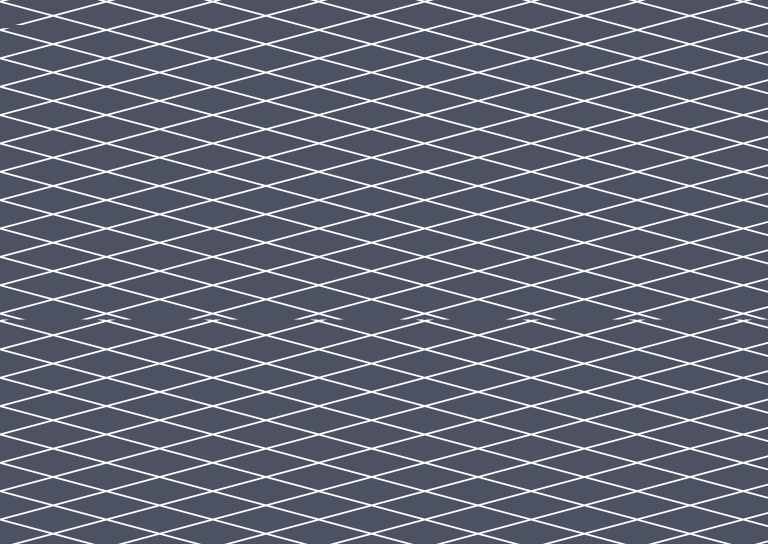
A WebGL 2 fragment shader for this pattern:

```glsl
#version 300 es
precision highp float;
// A slate field crossed by two families of thin white lines that form flat diamonds.
// The lattice is drawn inside a square-ish tile whose height is not a whole number
// of diamonds, so the lines break along each horizontal seam.

// Lengths are fractions of the canvas width; y is measured down from the top.
#define TILE vec2(0.41458, 0.41589)
#define DIAMOND vec2(0.13854, 0.03693)
#define FIRST_CROSSING vec2(0.0, 0.0021)
#define LINE_WIDTH 0.0023
#define GAP_MIN vec2(-0.01, 0.0325)
#define GAP_MAX vec2(0.033, 0.0367)
#define SLATE vec3(0.302, 0.322, 0.388)
#define WHITE vec3(1.0)
#define SAMPLES 4

uniform vec2 u_resolution;
out vec4 fragColor;

// Distance to the nearest line of either diagonal family.
float latticeDistance(vec2 p) {
    vec2 cell = (p - FIRST_CROSSING) / DIAMOND;
    vec2 phase = vec2(cell.x + cell.y, cell.x - cell.y);
    vec2 offset = abs(fract(phase + 0.5) - 0.5);
    return min(offset.x, offset.y) / length(1.0 / DIAMOND);
}

// Line coverage at one point, with an edge softened over the given width.
float lineCoverage(vec2 p, float softness) {
    float d = latticeDistance(mod(p, TILE));
    float ink = clamp((0.5 * LINE_WIDTH - d) / softness + 0.5, 0.0, 1.0);

    // Small break in the lines near the top left corner.
    vec2 inside = step(GAP_MIN, p) * step(p, GAP_MAX);
    return ink * (1.0 - inside.x * inside.y);
}

void main() {
    float pixel = 1.0 / u_resolution.x;
    vec2 corner = vec2(gl_FragCoord.x, u_resolution.y - gl_FragCoord.y) - 0.5;

    // Average a grid of subpixels so that the cut line ends are smooth too.
    float coverage = 0.0;
    for (int j = 0; j < SAMPLES; j++) {
        for (int i = 0; i < SAMPLES; i++) {
            vec2 sub = (vec2(i, j) + 0.5) / float(SAMPLES);
            coverage += lineCoverage((corner + sub) * pixel, pixel / float(SAMPLES));
        }
    }
    coverage /= float(SAMPLES * SAMPLES);

    fragColor = vec4(mix(SLATE, WHITE, coverage), 1.0);
}
```
